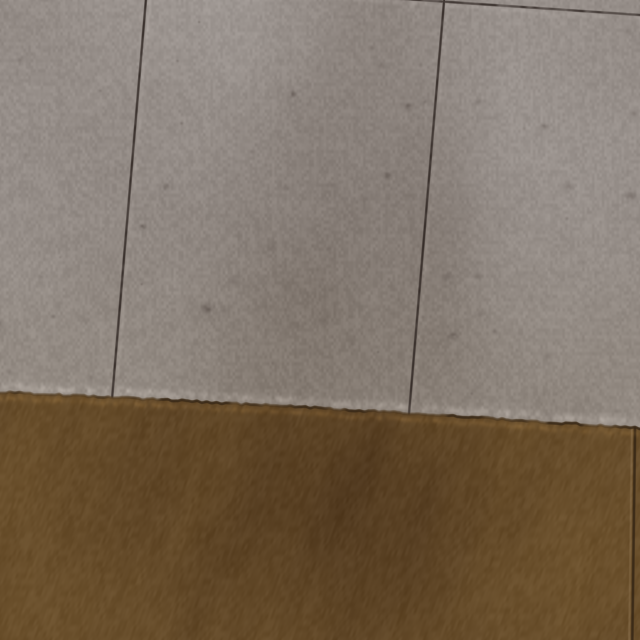
This texture is drawn by a Shadertoy shader. Its source:

```glsl
// Pale concrete tiles with thin dark seams above a brown wooden board.

const vec3 TILE_LIGHT = vec3(0.620, 0.592, 0.574);
const vec3 TILE_DARK = vec3(0.470, 0.430, 0.402);
const vec3 WOOD_LIGHT = vec3(0.450, 0.342, 0.190);
const vec3 WOOD_DARK = vec3(0.310, 0.218, 0.118);
const vec3 SEAM_COLOR = vec3(0.19, 0.155, 0.14);
const vec3 PIT_COLOR = vec3(0.31, 0.27, 0.25);
const float SEAM_TOP_X = 0.228;     // first seam at the top edge
const float SEAM_SPACING = 0.466;
const float SEAM_LEAN = 0.085;
const float SEAM_HALF_WIDTH = 0.0018;
const float PIT_CELLS = 17.0;
const float PIT_CHANCE = 0.30;
const float GRAIN = 0.055;

float hash(vec2 p) {
    return fract(sin(dot(p, vec2(127.1, 311.7))) * 43758.5453);
}

float noise(vec2 p) {
    vec2 i = floor(p), f = fract(p);
    f = f * f * (3.0 - 2.0 * f);
    return mix(mix(hash(i), hash(i + vec2(1, 0)), f.x),
               mix(hash(i + vec2(0, 1)), hash(i + vec2(1, 1)), f.x), f.y);
}

float fbm(vec2 p) {
    float sum = 0.0, amp = 0.5;
    for (int i = 0; i < 4; i++) {
        sum += amp * noise(p);
        p = p * 2.03 + 17.3;
        amp *= 0.5;
    }
    return sum / 0.9375;
}

// Soft elliptical patch, 1 at its center
float patchAt(vec2 p, vec2 center, vec2 radius) {
    vec2 d = (p - center) / radius;
    return exp(-dot(d, d));
}

// Soft band along a line, 1 at its middle
float band(float d, float width) {
    return exp(-d * d / (width * width));
}

// Antialiased line of given half width
float stroke(float d, float halfWidth, float aa) {
    return 1.0 - smoothstep(halfWidth - aa, halfWidth + aa, abs(d));
}

float boardEdge(float x) {
    return 0.388 - 0.043 * x - 0.0135 * x * x;
}

// Small faint pits scattered over a jittered grid
float scatteredPits(vec2 p) {
    vec2 base = floor(p * PIT_CELLS);
    float pits = 0.0;
    for (int y = -1; y <= 1; y++)
    for (int x = -1; x <= 1; x++) {
        vec2 cell = base + vec2(x, y);
        float present = step(hash(cell + 5.7), PIT_CHANCE);
        vec2 center = (cell + vec2(hash(cell + 1.3), hash(cell + 8.1))) / PIT_CELLS;
        vec2 radius = mix(vec2(0.002), vec2(0.007, 0.006), hash(cell + 3.9));
        pits = max(pits, present * patchAt(p, center, radius) * mix(0.08, 0.28, hash(cell + 6.2)));
    }
    return pits;
}

// The most visible pits: position and radius
float largePits(vec2 p) {
    vec3 spots[8] = vec3[8](
        vec3(0.224, 0.646, 0.005), vec3(0.325, 0.518, 0.009),
        vec3(0.457, 0.853, 0.006), vec3(0.637, 0.833, 0.006),
        vec3(0.605, 0.726, 0.006), vec3(0.986, 0.694, 0.007),
        vec3(0.708, 0.475, 0.006), vec3(0.851, 0.802, 0.005));
    float pits = 0.0;
    for (int i = 0; i < 8; i++)
        pits = max(pits, patchAt(p, spots[i].xy, spots[i].z * vec2(1.0, 0.8)));
    return pits * mix(0.25, 1.0, noise(p * 190.0));
}

vec3 tiles(vec2 p, float aa) {
    // Broad stains and light
    float dark = 0.22 + 0.19 * (1.0 - p.y) + 0.32 * (fbm(p * 5.0) - 0.5);
    dark += 0.31 * patchAt(p, vec2(0.54, 0.74), vec2(0.13, 0.36));
    dark += 0.28 * patchAt(p, vec2(0.47, 0.50), vec2(0.15, 0.18));
    dark += 0.30 * patchAt(p, vec2(0.68, 0.62), vec2(0.08, 0.30));
    dark -= 0.16 * patchAt(p, vec2(0.35, 0.94), vec2(0.14, 0.18));
    dark -= 0.10 * patchAt(p, vec2(0.86, 0.68), vec2(0.14, 0.22));
    vec3 color = mix(TILE_LIGHT, TILE_DARK, clamp(dark, 0.0, 1.0));
    color -= vec3(0.0, 0.002, 0.012) * (1.0 - smoothstep(0.35, 0.75, p.y));
    color += GRAIN * (noise(p * vec2(260.0, 190.0)) - 0.5);
    color += 0.6 * GRAIN * (fbm(p * 75.0) - 0.5);
    color = mix(color, PIT_COLOR, max(scatteredPits(p), 0.65 * largePits(p)));

    // Straight seams of uneven depth with a faint pale rim
    float x = p.x - SEAM_TOP_X + SEAM_LEAN * (1.0 - p.y);
    float side = x - SEAM_SPACING * round(x / SEAM_SPACING);
    float top = p.y - 0.9974 + 0.068 * (p.x - 0.694);
    float wear = noise(p * 110.0);
    color += 0.05 * wear * (band(side - 0.006, 0.003) + band(top + 0.006, 0.004));
    float seam = stroke(side, SEAM_HALF_WIDTH, aa) * mix(0.75, 1.0, wear);
    float topSeam = stroke(top, SEAM_HALF_WIDTH, aa) * mix(0.5, 0.95, wear);
    return mix(color, SEAM_COLOR, 0.95 * max(seam, topSeam));
}

vec3 wood(vec2 p, float aa) {
    // Slanted fibers and broad shade
    vec2 fiber = vec2(p.x - 0.35 * p.y, p.y);
    float dark = 0.42 + 0.42 * (fbm(fiber * vec2(13.0, 4.0)) - 0.5);
    dark += 0.38 * patchAt(p, vec2(0.61, 0.22), vec2(0.15, 0.19));
    dark += 0.18 * patchAt(p, vec2(0.36, 0.20), vec2(0.18, 0.20));
    dark -= 0.25 * patchAt(p, vec2(0.92, 0.15), vec2(0.14, 0.22));
    dark -= 0.16 * patchAt(p, vec2(0.05, 0.05), vec2(0.20, 0.16));
    vec3 color = mix(WOOD_LIGHT, WOOD_DARK, clamp(dark, 0.0, 1.0));
    color += 0.75 * GRAIN * (noise(fiber * vec2(240.0, 110.0)) - 0.5);
    color += 0.6 * GRAIN * (fbm(fiber * vec2(80.0, 25.0)) - 0.5);

    // Joint to the next board
    float joint = p.x - 0.986 - 0.013 * p.y;
    color += 0.07 * stroke(joint + 0.003, 0.0015, aa);
    return mix(color, WOOD_DARK * 0.62, 0.8 * stroke(joint - 0.002, 0.002, aa));
}

void mainImage(out vec4 fragColor, in vec2 fragCoord) {
    vec2 p = fragCoord / iResolution.xy;
    float aa = 0.9 / iResolution.y;

    // Frayed border with broken shadow and pale flecks
    float rough = 0.003 * (noise(vec2(p.x * 130.0, 2.0)) - 0.5);
    float edge = p.y - boardEdge(p.x) - rough;
    vec3 color = mix(wood(p, aa), tiles(p, aa), smoothstep(-0.0015 - aa, 0.0015 + aa, edge));
    float flecks = noise(p * vec2(150.0, 90.0));
    float breaks = smoothstep(0.25, 0.7, noise(vec2(p.x * 38.0, 9.0)));
    color += 0.11 * flecks * band(edge - 0.008, 0.007);
    color += vec3(0.09, 0.07, 0.04) * flecks * band(edge + 0.010, 0.005);
    color = mix(color, WOOD_DARK * 0.65, mix(0.25, 0.8, breaks) * stroke(edge + 0.001, 0.0021, aa));
    fragColor = vec4(clamp(color, 0.0, 1.0), 1.0);
}
```
